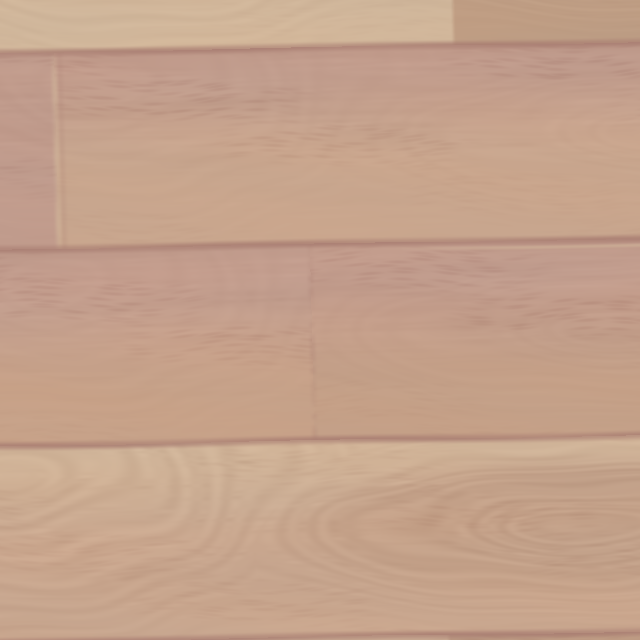
Give the GLSL for this texture, as a Shadertoy shader.

```glsl
// Draws a floor of wide, slightly tilted wooden planks with soft grain, seams and staggered joints.

const float PITCH = 0.307;    // plank height
const float TILT = 0.0175;    // rise of the seams across the canvas
const float BASE = -0.004;    // height of the lowest seam at the left edge

const vec3 CREAM = vec3(0.82, 0.715, 0.605);
const vec3 TAN = vec3(0.785, 0.65, 0.555);
const vec3 WARM = vec3(0.772, 0.628, 0.53);
const vec3 ROSE = vec3(0.757, 0.61, 0.55);
const vec3 UMBER = vec3(0.745, 0.615, 0.515);
const vec3 SEAM = vec3(0.66, 0.49, 0.445);

vec2 hash2(vec2 p) {
    return fract(sin(vec2(dot(p, vec2(127.1, 311.7)), dot(p, vec2(269.5, 183.3)))) * 43758.5);
}

// Distance to the nearest scattered point
float cellular(vec2 p) {
    vec2 cell = floor(p), f = fract(p);
    float nearest = 2.0;
    for (int j = -1; j <= 1; j++)
        for (int i = -1; i <= 1; i++) {
            vec2 offset = vec2(i, j);
            nearest = min(nearest, length(offset + hash2(cell + offset) - f));
        }
    return nearest;
}

// Long fibres: layered sines that bend and swell along the plank
float fibres(vec2 p, float seed) {
    float sum = 0.0, amp = 0.4, freq = 34.0;
    for (int i = 0; i < 7; i++) {
        float n = float(i), phase = seed * 7.3 + n * 2.4;
        float bend = 1.6 * sin(p.x * (3.0 + 1.3 * n) + phase)
                   + 0.8 * sin(p.x * (8.0 + 3.0 * n) - p.y * freq * 0.37 + phase * 1.3);
        float swell = 0.5 + 0.5 * sin(p.x * (4.0 + 2.0 * n) + p.y * freq * 0.23 + phase * 2.0);
        sum += amp * swell * sin(p.y * freq + bend + phase);
        amp *= 0.92;
        freq *= 1.6;
    }
    return sum;
}

// Normalised distance from the centre of an oval growth figure
float oval(vec2 p, vec2 centre, vec2 radius) {
    return length((p - centre) / radius);
}

// Nested growth rings with uneven spacing, fading away from their centre
float rings(float d, vec2 p, float warp) {
    float phase = d * 38.0 + 1.8 * sin(d * 9.0 + p.y * 6.0) + 1.5 * sin(p.x * 23.0 + p.y * 8.0);
    float lines = sin(phase + warp) + 0.6 * sin(phase * 1.73 - warp * 2.0);
    return lines * smoothstep(2.0, 0.7, d) * smoothstep(0.0, 0.25, d);
}

// Base tone of a plank; kind is its place in the cycle of four rows
vec3 plankTone(int kind, float side, float v, float heart) {
    if (kind == 0) return mix(TAN, CREAM, 0.8 * smoothstep(0.4, 1.0, v) * (1.0 - heart)) - 0.02 * heart;
    if (kind == 1) return mix(WARM, ROSE, smoothstep(0.2, 0.9, v)) + 0.006 * (1.0 - side);
    if (kind == 2) return mix(mix(ROSE, TAN, side), ROSE, smoothstep(0.35, 1.0, v));
    return mix(CREAM, UMBER, side);
}

void mainImage(out vec4 fragColor, in vec2 fragCoord) {
    vec2 uv = fragCoord / iResolution.xy;
    float pixel = 1.0 / iResolution.y;

    // Row, height within it and side of its joint
    float level = (uv.y - TILT * uv.x - BASE + 0.001 * sin(uv.x * 9.0)) / PITCH;
    float row = floor(level), v = level - row;
    int kind = int(mod(row, 4.0));
    float joints[4] = float[4](2.0, 0.488, 0.088, 0.705);
    float toJoint = uv.x - joints[kind] + 0.008 * (v - 0.5);
    float side = smoothstep(-0.003 - pixel, 0.003 + pixel, toJoint);
    float seed = row * 2.0 + step(0.0, toJoint) + 3.0;

    // Grain: fibres, sparse pores in drifting patches, and growth rings
    vec2 p = vec2(uv.x, level * PITCH);
    float fibre = fibres(p, seed);
    float patches = smoothstep(-0.2, 0.9, sin(p.x * 8.0 + p.y * 27.0 + seed) + 0.6 * sin(p.y * 63.0 - p.x * 5.0));
    float wave = 0.006 * sin(p.x * 19.0 + seed * 2.0);
    float pore = smoothstep(0.5, 0.05, cellular(vec2(p.x * 15.0, (p.y + wave) * 120.0) + seed * 17.0));
    vec2 figure = vec2(uv.x - 0.07 * row, v);
    float leftOval = oval(figure, vec2(0.02, 0.85), vec2(0.38, 0.6));
    float rightOval = oval(figure, vec2(0.92, 0.55), vec2(0.45, 0.33));
    float ring = rings(min(leftOval, rightOval), figure, fibre);
    float heart = smoothstep(1.2, 0.75, rightOval + 0.05 * fibre);
    float figured = kind == 0 ? 1.0 : kind == 3 ? 0.9 : 0.3;
    float rough = kind == 0 ? 0.6 : mix(0.3, 1.0, smoothstep(0.25, 0.6, v));

    // Plank colour with faint cloudy patches
    vec3 color = plankTone(kind, side, v, heart);
    float cloud = sin(uv.x * 7.0 + seed * 2.0 + 2.0 * sin(p.y * 17.0)) * sin(p.y * 31.0 + uv.x * 4.0 + seed);
    color += cloud * vec3(0.006, 0.001, -0.002);
    color += vec3(0.9, 1.0, 0.95) * (0.016 * fibre * rough + 0.012 * ring * figured);
    color -= vec3(0.026, 0.034, 0.03) * pore * patches * rough;

    // End joints: a thin pale ridge in one row, a faint broken line in the others
    float jointLine = smoothstep(0.007 + pixel, 0.0, abs(toJoint));
    float broken = max(0.0, 0.45 + 0.35 * sin(p.y * 170.0 + 2.0 * sin(p.y * 91.0)) + 0.3 * sin(p.y * 47.0));
    float ridgeEdge = smoothstep(0.007 + pixel, 0.0, abs(toJoint - 0.009));
    if (kind == 2) {
        color = mix(color, SEAM, 0.16 * ridgeEdge);
        color = mix(color, CREAM, 0.5 * jointLine * (0.75 + 0.25 * sin(p.y * 60.0)));
    } else color = mix(color, SEAM, (kind == 3 ? 0.0 : 0.25) * jointLine * broken);

    // Seams: soft shade below, thin pale lip, blurred groove
    float below = (1.0 - v) * PITCH, edge = min(v * PITCH, below);
    float shade = kind == 0 ? 0.0 : 0.3;
    color = mix(color, ROSE - 0.035, shade * smoothstep(0.035, 0.0, below));
    float lip = smoothstep(0.005, 0.0, abs(below - 0.010)) * smoothstep(0.55, 0.85, uv.x);
    color = mix(color, CREAM, kind == 1 ? 0.5 * lip : 0.0);
    float groove = smoothstep(0.0085 + pixel, 0.0, edge);
    color = mix(color, SEAM, groove * (0.72 + 0.13 * sin(uv.x * 11.0 + row * 2.0)));

    fragColor = vec4(clamp(color, 0.0, 1.0), 1.0);
}
```
